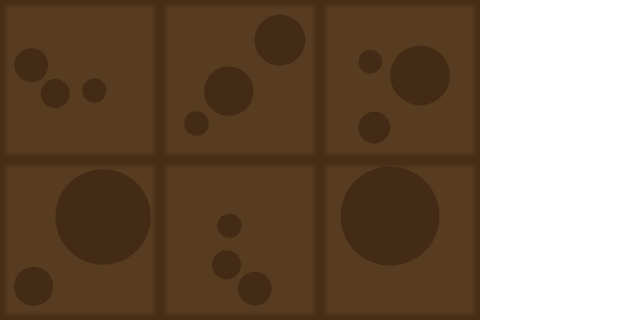
Reproduce this pattern procedurally as a WebGL 2 fragment shader.

```glsl
#version 300 es
precision highp float;
// Three by two brown tiles with soft dark seams, beside a blank white strip.
// Each tile scatters one large and up to three small dark spots by hash,
// dropping any spot that would touch an earlier one.

uniform vec2 u_resolution;
out vec4 fragColor;

const vec3 TILE = vec3(0.345, 0.235, 0.130);
const vec3 SEAM = vec3(0.275, 0.180, 0.090);
const vec3 SPOT = vec3(0.262, 0.167, 0.082);

// Three random values in 0..1 from an integer cell and index.
vec3 hash3(ivec3 cell) {
    uvec3 v = uvec3(cell + 17) * 1664525u + 1013904223u;
    v += v.yzx * v.zxy;
    v ^= v >> 16u;
    v += v.yzx * v.zxy;
    return vec3(v >> 8u) / 16777216.0;
}

// Signed distance to the nearest spot of a tile, in tile units.
float spotDistance(vec2 local, ivec2 tile) {
    vec3 placed[4];
    float nearest = 1.0;
    for (int i = 0; i < 4; i++) {
        vec3 rnd = hash3(ivec3(tile, i));
        float radius = i == 0 ? mix(0.09, 0.31, rnd.z) : mix(0.04, 0.17, rnd.z);
        vec2 center = mix(vec2(radius + 0.04), vec2(0.96 - radius), rnd.xy);

        bool isFree = true;
        for (int j = 0; j < i; j++) {
            float gap = distance(center, placed[j].xy) - radius - placed[j].z;
            if (gap < 0.03) isFree = false;
        }
        placed[i] = isFree ? vec3(center, radius) : vec3(-9.0, -9.0, 0.0);
        nearest = min(nearest, distance(local, placed[i].xy) - placed[i].z);
    }
    return nearest;
}

void main() {
    // Two tiles fill the height.
    vec2 p = gl_FragCoord.xy * 2.0 / u_resolution.y;
    float pixel = 2.0 / u_resolution.y;
    vec2 local = fract(p);

    // Blurred seams along every tile border.
    vec2 border = min(local, 1.0 - local);
    vec2 inside = smoothstep(0.018, 0.062, border);
    vec3 color = mix(SEAM, TILE, inside.x * inside.y);

    // Crisp spots.
    float spot = spotDistance(local, ivec2(floor(p)));
    color = mix(SPOT, color, smoothstep(-0.7 * pixel, 0.7 * pixel, spot));

    // White strip right of the third column.
    color = mix(color, vec3(1.0), smoothstep(-0.5 * pixel, 0.5 * pixel, p.x - 3.0));
    fragColor = vec4(color, 1.0);
}
```
